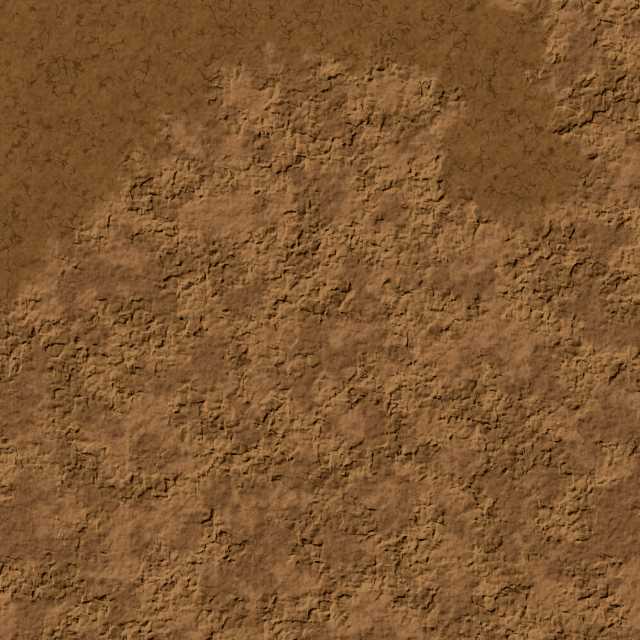
Write a three.js fragment shader that draws this texture.

```glsl
// Dry brown earth: crumbly, raised soil surrounds a smooth, finely cracked area.
// Cellular crumbs and ragged noise flakes form a height field lit from the upper
// left; the resulting tone is mapped onto a ramp from dark pits to pale dust.
varying vec2 vUv;

const vec3 PIT_COLOR = vec3(0.21, 0.11, 0.01);
const vec3 DUST_COLOR = vec3(0.63, 0.45, 0.27);
const vec3 CLAY_TINT = vec3(0.003, -0.003, 0.010);
const vec3 OCHRE_TINT = vec3(0.006, -0.002, -0.010);
const vec2 TO_LIGHT = vec2(-0.65, 0.76);
const float LIGHT_STEP = 0.0034;

vec2 hash2(vec2 p) {
  vec3 q = fract(p.xyx * vec3(0.1031, 0.1030, 0.0973));
  q += dot(q, q.yzx + 33.33);
  return fract((q.xx + q.yz) * q.zy);
}

float valueNoise(vec2 p) {
  vec2 cell = floor(p);
  vec2 f = fract(p);
  f = f * f * (3.0 - 2.0 * f);
  float low = mix(hash2(cell).x, hash2(cell + vec2(1.0, 0.0)).x, f.x);
  float high = mix(hash2(cell + vec2(0.0, 1.0)).x, hash2(cell + 1.0).x, f.x);
  return mix(low, high, f.y);
}

float layeredNoise(vec2 p) {
  float sum = 0.0;
  float amplitude = 0.533;
  for (int i = 0; i < 4; i++) {
    sum += amplitude * valueNoise(p);
    p = mat2(0.8, 0.6, -0.6, 0.8) * p * 2.03 + 7.3;
    amplitude *= 0.5;
  }
  return sum;
}

// Distances to the nearest and second nearest scattered point
vec2 cellular(vec2 p) {
  vec2 cell = floor(p);
  vec2 nearest = vec2(2.0);
  for (int y = -1; y <= 1; y++) {
    for (int x = -1; x <= 1; x++) {
      vec2 neighbor = cell + vec2(float(x), float(y));
      float d = length(neighbor + hash2(neighbor) - p);
      nearest.y = min(nearest.y, max(nearest.x, d));
      nearest.x = min(nearest.x, d);
    }
  }
  return nearest;
}

vec2 warp(vec2 p, float frequency, float amount) {
  vec2 offset = vec2(layeredNoise(p * frequency), layeredNoise(p * frequency + 31.7));
  return p + (offset - 0.5) * amount;
}

// Rounded crumbs with steep rims
float crumbs(vec2 p, float frequency) {
  float d = cellular(p * frequency).x;
  return 1.0 - min(d * d, 1.0);
}

// Flat plates with ragged, steep borders
float flakes(vec2 p, float frequency) {
  return smoothstep(0.44, 0.57, layeredNoise(p * frequency));
}

// 1 on the smooth ground: left slope, top strip and a notch on the right
float smoothGround(vec2 p) {
  vec2 q = warp(p, 24.0, 0.13);
  float slope = (q.y - q.x - 0.52) * 0.7;
  float strip = q.y - 0.89;
  float notch = min(q.x - 0.72, q.y - 0.66 - 0.3 * abs(q.x - 0.8));
  float rightEdge = 0.79 + 0.44 * (1.0 - q.y) - q.x;
  float inside = min(max(max(slope, strip), notch), rightEdge);
  return smoothstep(-0.018, 0.018, inside);
}

// Broken rows of clods on a coarse grid
float clodRows(vec2 p) {
  vec2 toLine = abs(fract(p * 8.0 + 0.5) - 0.5) / 8.0;
  return 1.0 - smoothstep(0.003, 0.018, min(toLine.x, toLine.y));
}

float soilHeight(vec2 p, float rough, float clods) {
  vec2 q = warp(p, 70.0, 0.010);
  float lumps = 0.50 * crumbs(q, 72.0) + 0.34 * crumbs(q + 3.1, 125.0);
  float plates = 0.40 * flakes(q + 1.7, 58.0);
  float ground = layeredNoise(p * 70.0) * mix(0.28, 0.55, rough);
  return ground + (lumps + plates) * rough * mix(0.22, 1.0, clods);
}

float cracks(vec2 p) {
  vec2 edge = cellular(warp(p, 70.0, 0.022) * 62.0);
  float line = 1.0 - smoothstep(0.03, 0.2, edge.y - edge.x);
  return line * smoothstep(0.4, 0.75, valueNoise(p * 80.0 + 5.0));
}

void main() {
  vec2 p = vUv;
  float flatGround = smoothGround(p);
  float rough = 1.0 - flatGround;

  // Clods gather in patches, leaving bare clay between them
  float gathering = layeredNoise(p * 21.0 + 19.0) + 0.07 * clodRows(p);
  float clods = smoothstep(0.38, 0.62, gathering);

  // Relief light, with shadows deeper than highlights
  float relief = soilHeight(p, rough, clods)
    - soilHeight(p + TO_LIGHT * LIGHT_STEP, rough, clods);
  float light = relief > 0.0 ? relief * 1.05 : relief * 2.2;

  // Pale dust patches with ragged borders, fine grain and cracks
  float dust = layeredNoise(warp(p, 45.0, 0.025) * 27.0 + 43.0);
  dust += (layeredNoise(p * 95.0) - 0.5) * 0.3;
  float patches = smoothstep(0.42, 0.60, dust) - 0.45;
  float grain = valueNoise(p * 250.0) - 0.5;
  float tone = mix(0.755 + patches * 0.23, 0.61 + (dust - 0.5) * 0.12, flatGround);
  tone += light + grain * 0.15 - cracks(p) * flatGround * 0.27;

  vec3 color = mix(PIT_COLOR, DUST_COLOR, clamp(tone, -0.2, 1.14));
  color += mix(CLAY_TINT * (1.0 - clods), OCHRE_TINT, flatGround);
  gl_FragColor = vec4(max(color, 0.0), 1.0);
}
```
